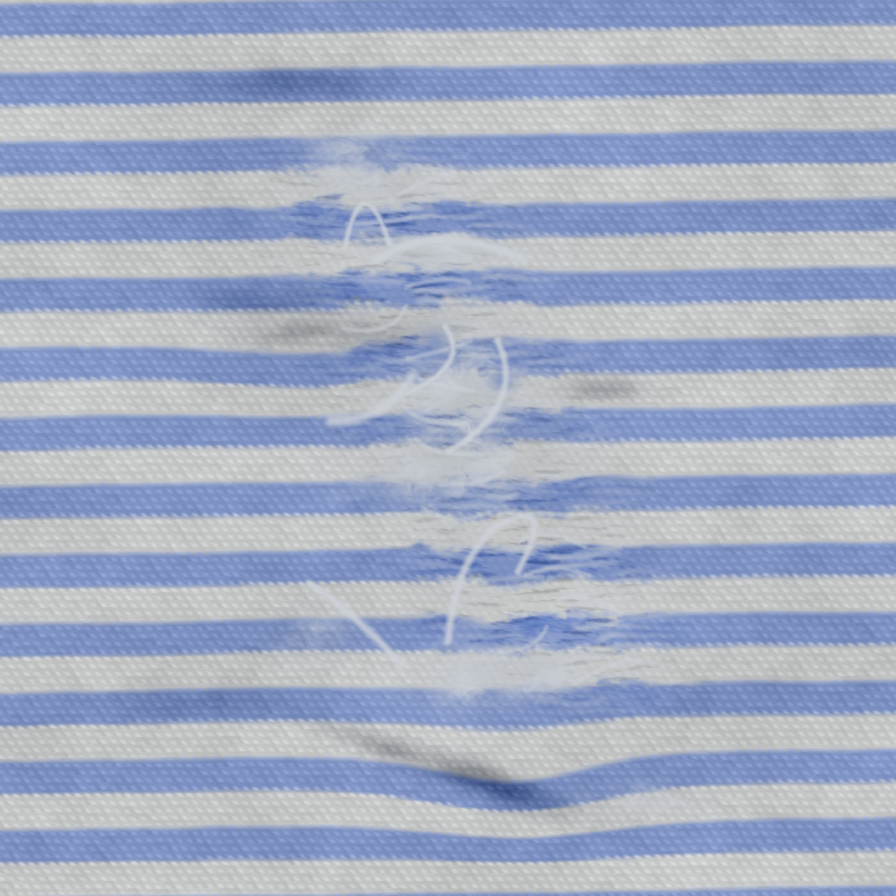
Write a WebGL 2 fragment shader that draws this texture.

```glsl
#version 300 es
precision highp float;
// Blue and white striped woven cloth with a frayed, creased tear down the middle.
uniform vec2 u_resolution;
out vec4 outColor;

#define STRIPE_PERIOD 0.0768
#define STRIPE_TOP 0.9766
#define STRIPE_TILT 0.0143
#define BLUE_HALF 0.238
#define WEAVE_COUNT vec2(88.0, 118.0)
#define WEAVE_DEPTH 0.034
#define LOOSE_ROWS 88.0
#define BLUE vec3(0.495, 0.573, 0.765)
#define DEEP_BLUE vec3(0.400, 0.500, 0.750)
#define WHITE vec3(0.770, 0.777, 0.778)
#define LINT vec3(0.775, 0.795, 0.825)

float hash(vec2 p) {
  return fract(sin(dot(p, vec2(12.99, 78.23))) * 4375.5);
}

// Layered, turning sines in about -1..1.
float ripple(vec2 p) {
  float sum = 0.0, amp = 0.5;
  for (int i = 0; i < 4; i++) {
    sum += amp * sin(p.x + 1.3 * sin(p.y)) * cos(p.y * 0.8 + 0.7);
    p = mat2(1.5, 1.1, -1.1, 1.5) * p + 2.1;
    amp *= 0.6;
  }
  return sum;
}

// Soft elliptical patch: centre in xy, radius in zw.
float spot(vec2 p, vec4 shape) {
  vec2 q = (p - shape.xy) / shape.zw;
  return exp(-dot(q, q));
}

// Coverage of a curved fibre from ends.xy to ends.zw, pulled towards bend.
float strand(vec2 p, vec4 ends, vec2 bend, float width) {
  float d = 1.0;
  vec2 a = ends.xy;
  for (int i = 1; i <= 9; i++) {
    float t = float(i) / 9.0;
    vec2 b = mix(mix(ends.xy, bend, t), mix(bend, ends.zw, t), t), ab = b - a;
    d = min(d, length(p - a - ab * clamp(dot(p - a, ab) / dot(ab, ab), 0.0, 1.0)));
    a = b;
  }
  return 1.0 - smoothstep(0.0, width + 0.6 / u_resolution.y, d);
}

float tearAxis(float y) { return mix(0.64, 0.40, (y - 0.22) / 0.62); }

void main() {
  vec2 p = gl_FragCoord.xy / u_resolution;
  float rough = ripple(p * vec2(45.0, 75.0));
  float fine = ripple(p * vec2(70.0, 240.0) + 4.0);
  float fuzz = ripple(p * 62.0 + 1.5 * rough);

  // Tear runs from upper left of centre to lower right.
  float axis = tearAxis(p.y);
  float tear = exp(-pow((p.x - axis + 0.03 * rough) / 0.115, 2.0));
  tear *= smoothstep(0.18, 0.27, p.y) * (1.0 - smoothstep(0.78, 0.87, p.y));

  // Weave: soft slanted thread bumps with uneven yarn.
  vec2 cell = p * WEAVE_COUNT + 0.15 * ripple(p * 40.0);
  cell.x += 0.5 * cell.y;
  vec2 bump = sin(6.2832 * cell);
  float weave = 0.6 * bump.x + 0.5 * bump.y + 0.5 * bump.x * bump.y;
  float grain = hash(floor(cell)) - 0.5;

  // Stripes, pulled out of line by the creases.
  float shift = 0.002 * ripple(p * vec2(14.0, 11.0)) + 0.0011 * weave;
  shift -= 0.031 * spot(p, vec4(0.575, 0.120, 0.12, 0.07));
  shift -= 0.011 * spot(p, vec4(0.33, 0.585, 0.11, 0.05));
  shift += 0.006 * spot(p, vec4(0.50, 0.69, 0.08, 0.04));
  shift += tear * (0.012 * rough + 0.005 * fine + 0.006 * fuzz);
  float phase = (p.y - shift - STRIPE_TOP - STRIPE_TILT * p.x) / STRIPE_PERIOD;
  float soft = 0.055 + 0.06 * tear;
  float blue = 1.0 - smoothstep(-soft, soft, abs(fract(phase + 0.5) - 0.5) - BLUE_HALF);
  vec3 dye = mix(BLUE, DEEP_BLUE, tear * smoothstep(-0.3, 0.5, rough + fine));
  vec3 color = mix(WHITE, dye, blue);
  color += WEAVE_DEPTH * (weave + grain) * (1.0 - 0.7 * tear);
  color += 0.035 * ripple(p * vec2(9.0, 13.0)) + 0.015 * fuzz;

  // Loose horizontal threads bridging the tear.
  float row = p.y * LOOSE_ROWS + 0.7 * ripple(p * vec2(22.0, 30.0));
  float ridge = pow(sin(3.1416 * fract(row)), 2.0);
  float keep = smoothstep(-0.3, 0.3, sin(p.x * 38.0 + 6.3 * hash(vec2(floor(row), 3.0))));
  color = mix(color, LINT, tear * ridge * keep * mix(0.4, 0.65, smoothstep(-0.03, 0.06, p.x - axis)));
  color -= 0.12 * tear * (1.0 - ridge) * smoothstep(-0.1, 0.6, fine);

  // Creases and hollows in shadow.
  vec2 slant = vec2(p.x, p.y + 0.35 * (p.x - 0.545));
  float dark = 0.27 * spot(slant, vec4(0.545, 0.128, 0.085, 0.017));
  dark += 0.15 * spot(slant, vec4(0.42, 0.125, 0.07, 0.012));
  dark += 0.13 * spot(p, vec4(0.33, 0.908, 0.09, 0.016));
  dark += 0.18 * spot(p, vec4(0.37, 0.628, 0.10, 0.018));
  dark += 0.12 * spot(p, vec4(0.30, 0.665, 0.08, 0.016));
  dark += 0.17 * spot(p, vec4(0.67, 0.565, 0.05, 0.014));
  dark += 0.09 * spot(p, vec4(0.22, 0.215, 0.10, 0.018));
  color -= dark * (0.85 + 0.4 * rough) * vec3(1.0, 0.98, 0.90);

  // Patches of lint and matted fibre, with hollows in the knot.
  float lint = 1.0 * spot(p, vec4(0.515, 0.555, 0.060, 0.065));
  lint += 0.80 * spot(p, vec4(0.49, 0.470, 0.09, 0.030));
  lint += 0.80 * spot(p, vec4(0.50, 0.718, 0.09, 0.016));
  lint += 0.75 * spot(p, vec4(0.42, 0.797, 0.07, 0.022));
  lint += 0.55 * spot(p, vec4(0.39, 0.835, 0.05, 0.020));
  lint += 0.85 * spot(p, vec4(0.53, 0.245, 0.07, 0.028));
  lint += 0.65 * spot(p, vec4(0.61, 0.250, 0.04, 0.025));
  lint += 0.50 * spot(p, vec4(0.72, 0.105, 0.06, 0.016));
  lint += 0.45 * spot(p, vec4(0.35, 0.290, 0.04, 0.030));
  color = mix(color, LINT - 0.03 + 0.05 * fuzz, clamp(lint * (0.85 + 0.8 * fuzz), 0.0, 0.9));
  float hollow = spot(p, vec4(0.485, 0.615, 0.018, 0.016)) + spot(p, vec4(0.56, 0.575, 0.014, 0.010));
  color = mix(color, DEEP_BLUE, 0.6 * hollow);

  // Curled single fibres, then short stray ones along the tear.
  float fibre = strand(p, vec4(0.500, 0.284, 0.553, 0.412), vec2(0.508, 0.375), 0.007);
  fibre = max(fibre, strand(p, vec4(0.553, 0.412, 0.578, 0.362), vec2(0.625, 0.450), 0.006));
  fibre = max(fibre, strand(p, vec4(0.345, 0.349, 0.449, 0.258), vec2(0.385, 0.325), 0.007));
  fibre = max(fibre, strand(p, vec4(0.440, 0.555, 0.497, 0.635), vec2(0.530, 0.590), 0.005));
  fibre = max(fibre, strand(p, vec4(0.555, 0.620, 0.500, 0.495), vec2(0.590, 0.550), 0.006));
  fibre = max(fibre, strand(p, vec4(0.370, 0.530, 0.460, 0.580), vec2(0.430, 0.530), 0.010));
  fibre = max(fibre, strand(p, vec4(0.385, 0.725, 0.435, 0.727), vec2(0.405, 0.820), 0.005));
  fibre = max(fibre, strand(p, vec4(0.420, 0.710, 0.585, 0.710), vec2(0.490, 0.755), 0.008));
  for (float i = 0.0; i < 16.0; i++) {
    vec2 r = vec2(hash(vec2(i, 1.0)), hash(vec2(i, 2.0))) - 0.5;
    float y = 0.25 + 0.036 * i;
    vec2 mid = vec2(tearAxis(y) + 0.12 * r.x, y), reach = vec2(0.035, 0.03 * r.y);
    fibre = max(fibre, 0.6 * strand(p, vec4(mid - reach, mid + reach), mid + 0.05 * r.yx, 0.004));
  }
  color = mix(color, LINT + 0.03, 0.8 * fibre);
  outColor = vec4(clamp(color, 0.0, 1.0), 1.0);
}
```
